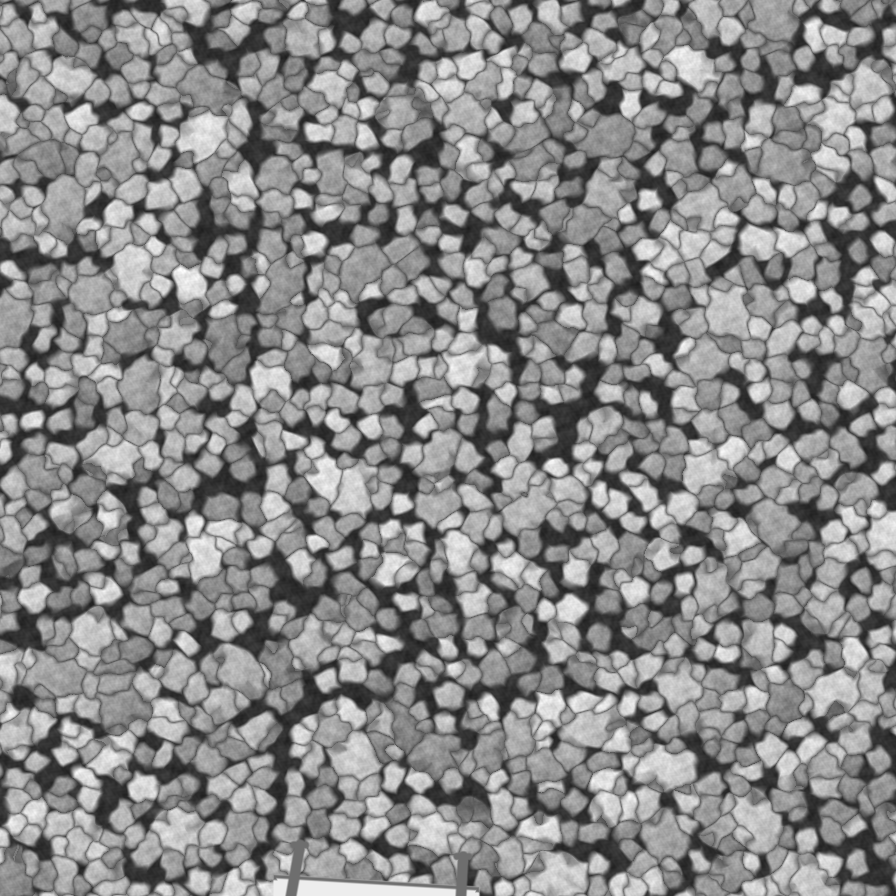
Reproduce this texture procedurally as a three.js fragment shader.

```glsl
// Grey gravel: two grids of tilted rounded stones compete by signed distance,
// so neighbours meet in dark cellular seams. Layered sines mottle each stone,
// and a pale board on two short posts peeks in at the lower edge.
varying vec2 vUv;

const float GAP_TONE = 0.19;
const float POST_TONE = 0.43;
const float BOARD_TONE = 0.93;
const float EDGE_SOFTNESS = 0.0015;

struct Bed {
  float nearest;  // signed distance to the winning stone
  float second;   // signed distance to the runner-up
  vec2 local;     // position inside the winner, about -1 to 1
  vec2 id;        // random pair of the winner
};

vec2 hash2(vec2 p) {
  vec3 q = fract(p.xyx * vec3(0.1031, 0.1030, 0.0973));
  q += dot(q, q.yzx + 33.33);
  return fract((q.xx + q.yz) * q.zy);
}

mat2 rotation(float angle) {
  float c = cos(angle), s = sin(angle);
  return mat2(c, -s, s, c);
}

float layeredSines(vec2 p) {
  float sum = 0.0, amplitude = 0.5;
  mat2 turn = rotation(0.9);
  for (int i = 0; i < 4; i++) {
    sum += amplitude * sin(p.x + 1.3 * sin(p.y * 0.6)) * sin(p.y);
    p = turn * p * 1.8 + 2.7;
    amplitude *= 0.75;
  }
  return sum;
}

// Adds one grid of stones; radii are given in cells
void addStones(inout Bed bed, vec2 p, float cells, vec2 radii, float share, float seed) {
  vec2 cell = floor(p * cells);
  for (int y = -1; y <= 1; y++) {
    for (int x = -1; x <= 1; x++) {
      vec2 c = cell + vec2(float(x), float(y));
      vec2 id = hash2(c + seed);
      vec2 form = hash2(c + seed + 57.0);
      vec2 jitter = hash2(c + seed + 119.0);
      if (hash2(c + seed + 203.0).x > share) continue;

      float radius = mix(radii.x, radii.y, form.x * form.x) / cells;
      float stretch = mix(1.0, 1.32, form.y);
      vec2 centre = (c + 0.5 + 0.84 * (jitter - 0.5)) / cells;
      vec2 q = rotation(6.2832 * id.y) * (p - centre);
      q *= vec2(1.0 / stretch, stretch) / radius;

      // Blend of ellipse and box gives blunt, slightly angular stones
      float blunt = max(abs(q.x), abs(q.y)) * 1.12;
      float d = (mix(length(q), blunt, 0.45) - 1.0) * radius;
      if (d < bed.nearest) {
        bed.second = bed.nearest;
        bed.nearest = d;
        bed.local = (p - centre) / radius;
        bed.id = id;
      } else {
        bed.second = min(bed.second, d);
      }
    }
  }
}

float gravelTone(vec2 uv) {
  // Bend the plane a little so that outlines are uneven
  vec2 p = uv + 0.0016 * vec2(sin(uv.y * 260.0 + 3.0 * sin(uv.x * 90.0)),
                              sin(uv.x * 230.0 + 3.0 * sin(uv.y * 110.0)));
  Bed bed = Bed(1.0, 1.0, vec2(0.0), vec2(0.0));
  addStones(bed, p, 35.0, vec2(0.42, 0.68), 1.0, 11.0);
  addStones(bed, p, 18.0, vec2(0.36, 0.60), 0.5, 371.0);

  // Stone face: own tone, light from the upper left, mottling
  float tone = mix(0.53, 0.87, bed.id.x);
  tone += 0.05 * dot(bed.local, vec2(-0.5, 0.8));
  tone += 0.085 * layeredSines(uv * 190.0 + 40.0 * bed.id);
  tone += 0.025 * layeredSines(uv * 11.0);

  // Seams where stones touch, deep shade where none covers the ground
  float depth = min(-bed.nearest, 0.5 * (bed.second - bed.nearest));
  float cover = smoothstep(-0.0034, 0.0042, depth);
  float ground = GAP_TONE + 0.06 * layeredSines(uv * 150.0);
  return mix(ground, tone, cover);
}

float segmentDistance(vec2 p, vec2 a, vec2 b) {
  vec2 ab = b - a;
  return length(p - a - ab * clamp(dot(p - a, ab) / dot(ab, ab), 0.0, 1.0));
}

float fill(float d) {
  return 1.0 - smoothstep(-EDGE_SOFTNESS, EDGE_SOFTNESS, d);
}

float addPost(float tone, vec2 p, vec2 foot, vec2 head) {
  float shaft = segmentDistance(p, foot, head) - 0.006;
  float cap = segmentDistance(p, head - vec2(0.007, 0.0), head + vec2(0.006, 0.0)) - 0.004;
  return mix(tone, POST_TONE, fill(min(shaft, cap)));
}

void main() {
  float tone = gravelTone(vUv);

  // Board with a grey upper rim, then its posts
  float rim = 0.023 - 0.06 * (vUv.x - 0.32);
  float board = max(abs(vUv.x - 0.42) - 0.115, vUv.y - rim);
  tone = mix(tone, BOARD_TONE, fill(board));
  tone = mix(tone, POST_TONE, fill(max(abs(board + 0.002) - 0.002, rim - 0.006 - vUv.y)));
  tone = addPost(tone, vUv, vec2(0.323, -0.01), vec2(0.335, 0.057));
  tone = addPost(tone, vUv, vec2(0.514, -0.01), vec2(0.517, 0.044));

  gl_FragColor = vec4(vec3(clamp(tone, 0.0, 1.0)), 1.0);
}
```
